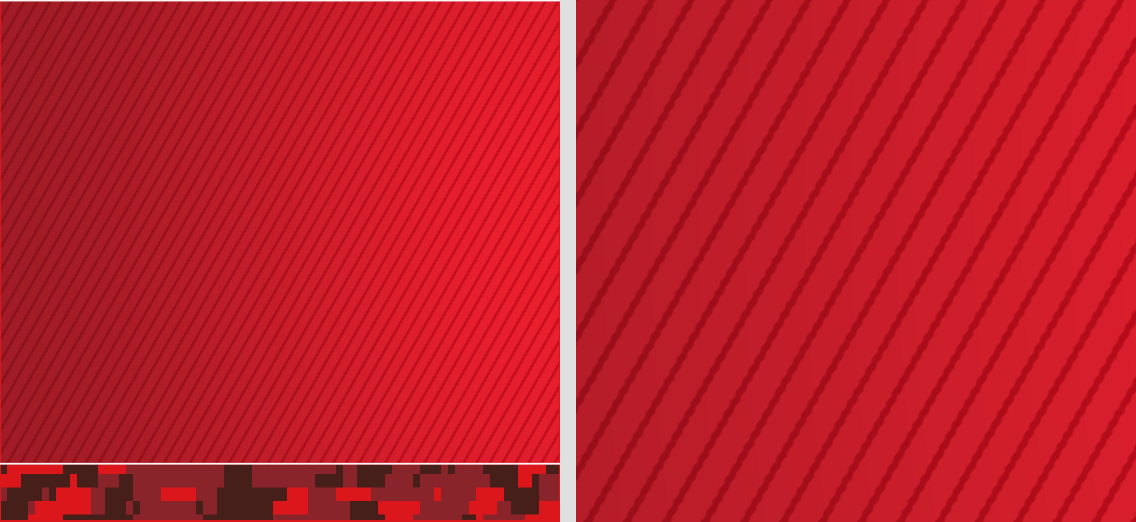
Left: the whole. Right: its middle third, enlarged.
Write a Shadertoy shader that draws this pattern.

```glsl
#define STRIPES 43.0        // stripes across the width
#define LEAN 0.533          // sideways run of a stripe over the full height
#define STRIPE_WIDTH 0.20   // share of one period
#define RIPPLE 0.018        // roughness of the stripe edges
#define BAND_TOP 0.110      // upper edge of the block band
#define RULE 0.0035         // thickness of the thin rules
#define COLUMNS 80.0        // blocks across the band
#define ROW_HEIGHT 0.0258
#define ROW_START 0.092
#define RED vec3(0.86, 0.09, 0.11)
#define MAROON vec3(0.54, 0.14, 0.17)
#define BROWN vec3(0.28, 0.12, 0.10)

float hash(vec2 p) {
    vec3 q = fract(vec3(p.xyx) * 0.1031);
    q += dot(q, q.yzx + 33.33);
    return fract((q.x + q.y) * q.z);
}

// Hash of the nearest scattered seed: flat cellular patches
float patchValue(vec2 p) {
    vec2 cell = floor(p);
    float nearest = 9.0, value = 0.0;
    for (int j = -1; j <= 1; j++)
    for (int i = -1; i <= 1; i++) {
        vec2 id = cell + vec2(i, j);
        vec2 seed = id + vec2(hash(id + 17.0), hash(id + 41.0));
        float d = length(seed - p);
        if (d < nearest) {
            nearest = d;
            value = hash(id + 73.0);
        }
    }
    return value;
}

// Rectangular blocks in three flat colours
vec3 blocks(vec2 uv) {
    vec2 block = floor(vec2(uv.x * COLUMNS, (uv.y - ROW_START) / ROW_HEIGHT));
    float x = block.x / COLUMNS;
    float value = patchValue(block / vec2(4.5, 1.5) + 60.0);
    if (hash(block + 210.0) < 0.08) value = hash(block + 320.0);   // lone specks

    float brownLimit = 0.34 + 0.22 * cos(6.2832 * 4.3 * (x - 0.44));
    float redLimit = 0.86 - 0.32 * smoothstep(0.3, 0.5, abs(x - 0.5));
    if (value < brownLimit) return BROWN;
    return value > redLimit ? RED : MAROON;
}

vec3 smoothBlocks(vec2 uv, vec2 pixel) {
    vec3 sum = vec3(0.0);
    for (int j = 0; j < 2; j++)
    for (int i = 0; i < 2; i++)
        sum += blocks(uv + (vec2(i, j) - 0.5) * 0.5 * pixel);
    return sum * 0.25;
}

// Shaded red field with thin slanted stripes
vec3 stripedField(vec2 uv) {
    float glow = length((uv - vec2(0.98, 0.54)) * vec2(1.0, 0.55));
    float shade = smoothstep(0.0, 1.0, glow);
    vec3 ground = mix(vec3(0.92, 0.12, 0.18), vec3(0.63, 0.11, 0.15), shade);
    vec3 stripe = mix(vec3(0.77, 0.04, 0.10), vec3(0.53, 0.06, 0.10), shade);

    float s = (uv.x - LEAN * uv.y) * STRIPES;
    float aa = fwidth(s);
    float ripple = RIPPLE * sin(uv.y * 900.0);
    float d = abs(fract(s + 0.5) - 0.5) + ripple - 0.5 * STRIPE_WIDTH;
    return mix(stripe, ground, smoothstep(-aa, aa, d));
}

void mainImage(out vec4 fragColor, in vec2 fragCoord) {
    vec2 uv = fragCoord / iResolution.xy;
    vec2 pixel = 1.0 / iResolution.xy;

    vec3 field = stripedField(uv);
    vec3 band = smoothBlocks(uv, pixel);
    float above = smoothstep(-0.5, 0.5, (uv.y - BAND_TOP) / pixel.y);
    vec3 color = mix(band, field, above);

    // Red trim along the sides and the bottom
    float side = min(uv.x, 1.0 - uv.x) - 0.5 * RULE;
    color = mix(RED, color, smoothstep(-0.5, 0.5, side / pixel.x));
    color = mix(RED, color, smoothstep(-0.5, 0.5, (uv.y - RULE) / pixel.y));

    // White rules above the field and above the band
    float divider = abs(uv.y - BAND_TOP - 0.5 * RULE) - 0.5 * RULE;
    float rule = min(divider, 1.0 - 0.8 * RULE - uv.y);
    color = mix(vec3(1.0, 0.96, 0.96), color, smoothstep(-0.5, 0.5, rule / pixel.y));

    fragColor = vec4(color, 1.0);
}
```
